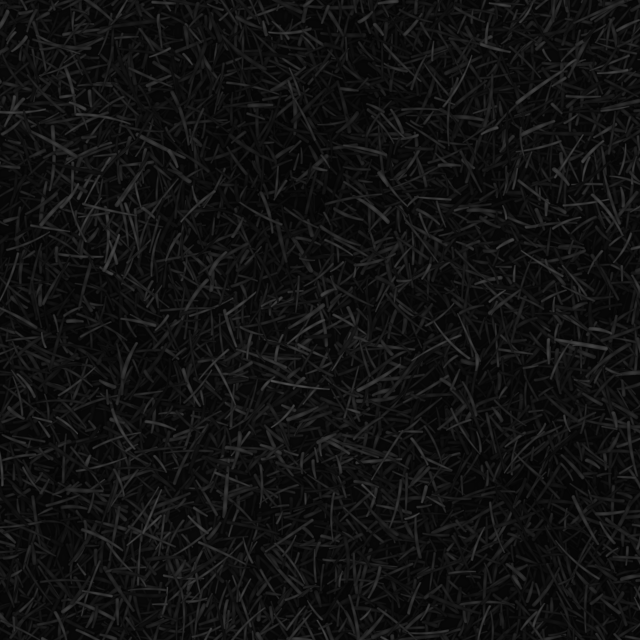
Give the GLSL for this texture, as a WebGL 2 fragment shader.

```glsl
#version 300 es
precision highp float;

#define LAYERS 14
#define CELLS 22.0
#define BLADE_MIN 0.22
#define BLADE_MAX 1.0
#define BLADE_WIDTH 0.0027
#define SOFTNESS 0.0012
#define SHADOW 0.24
#define SOIL 0.032
#define DEEP_TONE 0.038
#define TOP_TONE 0.265
#define PATCHINESS 0.22

uniform vec2 u_resolution;
out vec4 fragColor;

const float PI = 3.14159265;

vec4 hash4(vec3 p) {
    vec4 q = fract(p.xyzx * vec4(0.1031, 0.1030, 0.0973, 0.1099));
    q += dot(q, q.wzxy + 33.33);
    return fract((q.xxyz + q.yzzw) * q.zywx);
}

// Slowly varying field in -1..1 from layered sines
float patches(vec2 p) {
    float a = sin(p.x * 7.3 + 2.1 * sin(p.y * 5.1 + 0.7));
    float b = sin(p.y * 9.7 + 1.8 * sin(p.x * 6.3 + 2.4));
    float c = sin((p.x + p.y) * 15.1 + 1.3 * a);
    return 0.4 * a + 0.35 * b + 0.25 * c;
}

// Signed distance to a slightly bent, tapered blade lying along x
float bladeDistance(vec2 p, float halfLength, float width, float bend) {
    float along = p.x / halfLength;
    p.y -= bend * halfLength * (along * along - 0.4);
    float taper = mix(1.0, 0.65, smoothstep(-0.2, 1.0, along));
    float past = max(abs(p.x) - halfLength, 0.0);
    return length(vec2(past, p.y)) - width * taper;
}

// Lay one sheet of scattered blades over the shade beneath
float layBlades(vec2 uv, float shade, float layer, float soft) {
    float depth = (layer + 1.0) / float(LAYERS);
    vec2 shift = hash4(vec3(layer, 17.0, 5.0)).xy;
    vec2 grid = uv * CELLS + shift;
    vec2 home = floor(grid);

    for (int j = -1; j <= 1; j++) {
        for (int i = -1; i <= 1; i++) {
            vec2 cell = home + vec2(i, j);
            vec4 place = hash4(vec3(cell + 40.0, layer * 7.0 + 3.0));
            vec4 look = hash4(vec3(cell + 90.0, layer * 11.0 + 61.0));

            // Neighbours loosely share a direction
            vec2 root = (cell + place.xy - shift) / CELLS;
            float angle = 2.2 * patches(root * 0.8 + 3.0) + (place.z - 0.5) * PI * 1.7;
            float c = cos(angle), s = sin(angle);
            vec2 local = mat2(c, -s, s, c) * (uv - root);

            float halfLength = mix(BLADE_MIN, BLADE_MAX, place.w * place.w) / CELLS;
            float width = BLADE_WIDTH * mix(0.7, 1.25, look.x * look.x);
            float d = bladeDistance(local, halfLength, width, (look.y - 0.5) * 0.22);

            // Dark contact shadow, then the blade with a lit middle
            shade *= 1.0 - SHADOW * exp(-max(d, 0.0) / 0.0022);
            float light = pow(depth, 1.15) * mix(0.12, 1.0, look.z);
            float tone = mix(DEEP_TONE, TOP_TONE, light);
            tone *= mix(0.8, 1.0, smoothstep(0.0, -width, d));
            tone *= 0.88 + 0.12 * sin(local.x * 260.0 + look.w * 6.28);
            shade = mix(shade, tone, smoothstep(soft, -soft, d));
        }
    }
    return shade;
}

void main() {
    vec2 uv = gl_FragCoord.xy / u_resolution.y;
    float soft = max(SOFTNESS, 0.7 / u_resolution.y);

    float shade = SOIL;
    for (int layer = 0; layer < LAYERS; layer++) {
        shade = layBlades(uv, shade, float(layer), soft);
    }

    // Broad uneven lighting
    shade *= 1.0 + PATCHINESS * patches(uv + 1.7);
    fragColor = vec4(vec3(shade), 1.0);
}
```
